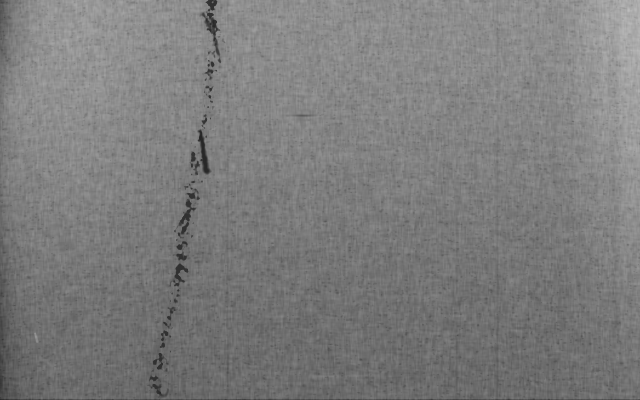
Reproduce this texture procedurally as a Shadertoy shader.

```glsl
// Draws a grey brushed, woven surface under soft uneven light, marked by a
// slanting trail of dark specks. Stretched value noise makes the fibres,
// jittered cells scatter the flecks, and tapered strokes place the marks.

float hash(vec2 cell) {
    uvec2 q = uvec2(ivec2(cell)) * uvec2(1597334673u, 3812015801u);
    uint n = (q.x ^ q.y) * 1597334673u;
    n = (n ^ (n >> 15)) * 2246822519u;
    return float((n ^ (n >> 13)) >> 8) / 16777216.0;
}

float noise(vec2 p) {
    vec2 cell = floor(p), f = fract(p);
    f = f * f * (3.0 - 2.0 * f);
    float low = mix(hash(cell), hash(cell + vec2(1, 0)), f.x);
    float high = mix(hash(cell + vec2(0, 1)), hash(cell + vec2(1, 1)), f.x);
    return mix(low, high, f.y);
}

vec2 turn(vec2 p) {
    return mat2(0.8, 0.6, -0.6, 0.8) * p;
}

// One soft round speck in a random share of the cells
float specks(vec2 p, float density, float salt) {
    p += salt;
    p.x += hash(vec2(floor(p.y), salt));
    vec2 cell = floor(p);
    vec2 jitter = vec2(hash(cell + 19.0), hash(cell + 47.0));
    float radius = 0.25 + 0.25 * hash(cell + 83.0);
    float d = length(fract(p) - mix(vec2(radius), vec2(1.0 - radius), jitter));
    float present = smoothstep(0.0, 0.15, density - hash(cell));
    return present * (1.0 - smoothstep(0.15 * radius, radius, d));
}

// Soft stroke whose width grows from a to b
float stroke(vec2 p, vec2 a, vec2 b, float startWidth, float endWidth) {
    vec2 d = b - a;
    float along = clamp(dot(p - a, d) / dot(d, d), 0.0, 1.0);
    float width = mix(startWidth, endWidth, along);
    return 1.0 - smoothstep(0.2 * width, width, length(p - a - d * along));
}

// Soft elliptical mark
float smear(vec2 p, vec2 centre, vec2 size) {
    vec2 d = (p - centre) / size;
    return exp(-dot(d, d));
}

float verticalLine(float x, float centre, float width) {
    float d = (x - centre) / width;
    return exp(-d * d);
}

// Broad lighting: bright above, dim below, dark left corners, pale right rim
float lighting(vec2 p) {
    float light = mix(0.405, 0.55, smoothstep(-0.1, 1.1, p.y));
    light += 0.045 * smear(p, vec2(0.17, 1.0), vec2(0.17, 0.6));
    float top = smoothstep(0.7, 1.0, p.y);
    float bottom = 1.0 - smoothstep(0.0, 0.6, p.y);
    light -= (0.08 + 0.17 * top + 0.08 * bottom)
           * exp(-p.x / (0.015 + 0.03 * top + 0.02 * bottom));
    light += 0.13 * smoothstep(1.38, 1.6, p.x) * (0.2 + 0.8 * p.y);
    return light - 0.03 * verticalLine(p.x, 1.535, 0.012);
}

// Short upright grain, level threads and soft dark flecks
float fabric(vec2 p) {
    vec2 q = p + vec2(0.0, 0.04 * (p.x - 0.8) * (p.x - 0.8));
    q += 0.006 * vec2(noise(turn(p) * 60.0 + 300.0), noise(p * vec2(22, 12)));
    float grain = noise(p * vec2(330, 75)) + noise(p * vec2(240, 48) + 31.0) - 1.0;
    float threads = noise(q * vec2(24, 160) + 67.0) - 0.5;
    float fineThreads = noise(q * vec2(60, 260) + 23.0) - 0.5;
    float mottle = noise(turn(q) * 150.0 + 400.0)
                 + noise(q * vec2(95, 150) + 91.0) - 1.0;
    float flecks = specks(q * vec2(62, 90), 0.24, 143.0)
                 + specks(q * vec2(85, 110), 0.22, 211.0);
    float dots = specks(q * vec2(64, 70), 0.065, 307.0);
    float dashes = specks(q * vec2(26, 115), 0.11, 401.0);
    return 0.046 * grain + 0.026 * threads + 0.03 * fineThreads + 0.035 * mottle
         - 0.055 * flecks - 0.09 * dots - 0.04 * dashes + 0.012;
}

// Faint upright seams, broken up along their length
float seams(vec2 p) {
    float lines = verticalLine(p.x, 0.569, 0.0025)
                + 0.7 * verticalLine(p.x, 1.142, 0.0025)
                + verticalLine(p.x, 1.244, 0.0025);
    return lines * (0.35 + 0.65 * noise(p * vec2(4, 14) + 5.0));
}

// Centre of the trail at a given height
float trailCentre(float y) {
    return 0.39 + 0.17 * y - 0.03 * smoothstep(0.88, 1.0, y)
         + 0.01 * (noise(vec2(y * 11.0, 3.0)) - 0.5);
}

// Irregular specks, denser toward the centre of the trail
float trail(vec2 p) {
    float width = 0.019 + 0.01 * noise(vec2(p.y * 12.0, 8.0));
    float offset = (p.x - trailCentre(p.y)) / width;
    float band = exp(-offset * offset);
    float clump = 0.7 + 0.5 * noise(p * vec2(26, 20) + 40.0);
    float grit = 0.6 * noise(turn(p) * 115.0 + 200.0)
               + 0.4 * noise(p * vec2(190, 165) + 59.0);
    float cut = 0.95 - 0.5 * band * clump;
    return 0.85 * smoothstep(cut, cut + 0.24, grit) * smoothstep(0.05, 0.4, band)
         + 0.1 * band * clump;
}

// Isolated dark dashes, roughened and partly worn away by noise
float darkMarks(vec2 p) {
    vec2 q = p + 0.005 * (vec2(noise(turn(p) * 120.0 + 200.0), noise(p * 110.0)) - 0.5);
    float wear = smoothstep(0.2, 0.6, noise(turn(p) * 90.0 + 500.0));
    float upper = max(stroke(q, vec2(0.506, 0.963), vec2(0.53, 0.92), 0.009, 0.007),
                      stroke(q, vec2(0.53, 0.95), vec2(0.549, 0.845), 0.009, 0.005));
    float main = stroke(q, vec2(0.501, 0.672), vec2(0.517, 0.572), 0.007, 0.012);
    float ring = abs(length((p - vec2(0.409, 0.027)) * vec2(1.0, 0.65)) - 0.011);
    float marks = max(main, 0.75 * wear * upper);
    marks = max(marks, 0.4 * smear(p, vec2(0.757, 0.711), vec2(0.03, 0.003)));
    return max(marks, 0.5 * wear * (1.0 - smoothstep(0.0, 0.005, ring)));
}

void mainImage(out vec4 fragColor, in vec2 fragCoord) {
    vec2 p = fragCoord / iResolution.xy * vec2(1.6, 1.0);
    float grey = lighting(p) + fabric(p) - 0.04 * seams(p);
    grey += 0.05 * smear(p, vec2(0.845, 0.06), vec2(0.06, 0.003));
    grey += 0.12 * stroke(p, vec2(0.088, 0.166), vec2(0.093, 0.146), 0.004, 0.005);
    grey = mix(grey, 0.18, min(trail(p), 1.0));
    grey = mix(grey, 0.14, 0.95 * darkMarks(p));
    grey -= 0.1 * (1.0 - smoothstep(0.001, 0.004, p.y));
    fragColor = vec4(vec3(clamp(grey, 0.0, 1.0)), 1.0);
}
```
